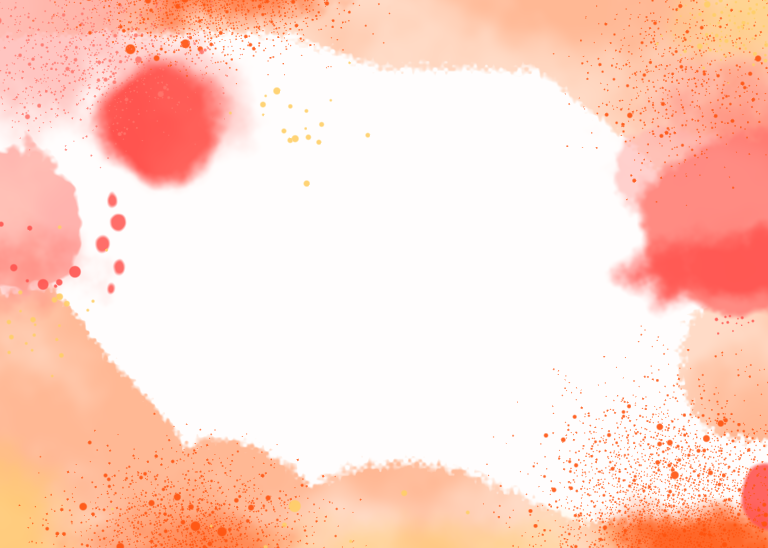
Give the GLSL for this background, as a WebGL 2 fragment shader.

```glsl
#version 300 es
precision highp float;
// Watercolour frame: torn peach and red washes with paint spatter around a white centre.
uniform vec2 u_resolution;
out vec4 fragColor;

const float ASPECT = 1.4;
const vec3 PAPER = vec3(1.0, 0.994, 0.992);
const vec3 PALE = vec3(1.0, 0.86, 0.78);
const vec3 PEACH = vec3(1.0, 0.72, 0.58);
const vec3 PINK = vec3(1.0, 0.7, 0.68);
const vec3 CORAL = vec3(1.0, 0.46, 0.42);
const vec3 RED = vec3(1.0, 0.33, 0.31);
const vec3 ORANGE = vec3(1.0, 0.32, 0.05);
const vec3 YELLOW = vec3(1.0, 0.81, 0.4);
const float GRAIN = 0.02;      // roughness of the peach edges
const float HASH_STEP = 0.01;  // chances below this leave no drops
const int SPRAYS = 11;

// Spray areas: centre and radii, then colour and density, then size layers.
const vec4 AREA[SPRAYS] = vec4[SPRAYS](
  vec4(0.38, 1.02, 0.26, 0.14), vec4(0.16, 0.9, 0.25, 0.16),
  vec4(1.25, 0.87, 0.2, 0.2), vec4(1.34, 0.96, 0.14, 0.12),
  vec4(0.34, 0.02, 0.25, 0.17), vec4(1.23, 0.06, 0.25, 0.25),
  vec4(0.04, 0.53, 0.13, 0.08), vec4(0.06, 0.44, 0.16, 0.15),
  vec4(0.53, 0.79, 0.15, 0.11), vec4(1.34, 0.41, 0.07, 0.02),
  vec4(0.62, 0.06, 0.45, 0.1));
const vec4 TINT[SPRAYS] = vec4[SPRAYS](
  vec4(ORANGE, 0.8), vec4(CORAL, 0.35), vec4(ORANGE, 0.32), vec4(YELLOW, 0.7),
  vec4(ORANGE, 0.6), vec4(ORANGE, 0.75), vec4(RED, 0.8), vec4(YELLOW, 0.9),
  vec4(YELLOW, 0.9), vec4(RED, 0.9), vec4(YELLOW, 0.25));
const int LAYERS[SPRAYS] = int[SPRAYS](4, 4, 4, 3, 4, 4, 2, 2, 2, 3, 2);

float hash(vec2 p) {
  return fract(sin(dot(p, vec2(127.1, 311.7))) * 43758.5453);
}

float noise(vec2 p) {
  vec2 i = floor(p), f = fract(p);
  f = f * f * (3.0 - 2.0 * f);
  return mix(mix(hash(i), hash(i + vec2(1, 0)), f.x),
             mix(hash(i + vec2(0, 1)), hash(i + 1.0), f.x), f.y);
}

float fbm(vec2 p) {
  float sum = 0.0, amp = 0.53;
  for (int i = 0; i < 4; i++) {
    sum += amp * noise(p);
    p = mat2(1.6, 1.2, -1.2, 1.6) * p + 7.3;
    amp *= 0.5;
  }
  return sum;
}

float cover(float d, float soft) {
  return 1.0 - smoothstep(-soft, soft, d);
}

// Elliptical wash with a torn edge.
float blob(vec2 p, vec2 centre, vec2 radius, float tear, float soft) {
  float d = (length((p - centre) / radius) - 1.0) * min(radius.x, radius.y);
  return cover(d + tear * (fbm(p * 15.0 + centre * 9.0) - 0.5), soft);
}

// Round drops on a turned, jittered grid, thinning away from the area's centre.
float drops(vec2 p, float cells, vec4 area, float density, float seed) {
  mat2 turn = mat2(cos(seed), sin(seed), -sin(seed), cos(seed));
  vec2 q = turn * p * cells, id = floor(q), key = id + seed;
  vec2 e = ((id + 0.5) * turn / cells - area.xy) / area.zw;
  float chance = density * exp(-2.0 * dot(e, e));
  float size = mix(0.13, 0.4, pow(hash(key + 3.1), 2.5));
  vec2 jitter = vec2(hash(key + 1.3), hash(key + 7.7)) - 0.5;
  float d = length(fract(q) - 0.5 - jitter * (1.0 - 2.0 * size)) - size;
  return cover(d, cells / u_resolution.y) * step(hash(key + 5.3) + HASH_STEP, chance);
}

float spatter(vec2 p, vec4 area, float density, int layers, float seed) {
  float ink = 0.0, cells = 34.0;
  for (int i = 0; i < layers; i++) {
    ink = max(ink, drops(p, cells, area, density * exp2(float(i) - 3.0), seed));
    cells *= 1.8;
    seed += 1.9;
  }
  return ink;
}

void main() {
  vec2 p = gl_FragCoord.xy / u_resolution * vec2(ASPECT, 1.0);
  float cloud = smoothstep(0.25, 0.75, fbm(p * 5.0 + 3.0));
  float rough = (fbm(p * 11.0) - 0.5) * 0.03 + (noise(p * 150.0) - 0.5) * GRAIN;

  // Peach border: top edge, lower hills and right-hand wash.
  float top = 0.935 - 0.06 * smoothstep(0.5, 0.72, p.x) - 0.85 * max(p.x - 0.98, 0.0);
  float slope = min(0.47, 0.455 - 1.16 * (p.x - 0.11));
  float hills = max(0.2 - 2.25 * pow(p.x - 0.38, 2.0), 0.15 - 1.1 * pow(p.x - 0.74, 2.0));
  float low = max(max(slope, hills), 0.05);
  float upper = cover(top - p.y + rough, 0.009) * smoothstep(0.42, 0.5, p.y);
  float lower = cover(p.y - low + rough, 0.009);
  float right = cover((length((p - vec2(1.385, 0.34)) / vec2(0.15, 0.15)) - 1.0) * 0.15 + rough, 0.007);
  vec3 col = mix(PAPER, mix(PEACH, PALE, cloud), max(max(upper, lower), right));

  // Yellow and orange glows inside the border.
  col = mix(col, YELLOW, 0.65 * blob(p, vec2(0.0, 0.04), vec2(0.11, 0.11), 0.1, 0.08));
  col = mix(col, YELLOW, 0.5 * blob(p, vec2(0.8, 0.0), vec2(0.22, 0.04), 0.06, 0.045));
  col = mix(col, YELLOW, 0.55 * blob(p, vec2(1.38, 0.99), vec2(0.11, 0.09), 0.12, 0.07));
  col = mix(col, ORANGE, 0.7 * blob(p, vec2(0.39, 1.03), vec2(0.15, 0.06), 0.12, 0.05));
  col = mix(col, ORANGE, 0.5 * blob(p, vec2(0.35, -0.02), vec2(0.13, 0.07), 0.12, 0.07));
  col = mix(col, ORANGE, 0.8 * blob(p, vec2(1.26, 0.0), vec2(0.13, 0.06), 0.14, 0.05));

  // Pink and red washes.
  col = mix(col, PINK, 0.75 * blob(p, vec2(0.03, 0.99), vec2(0.25, 0.2), 0.14, 0.08));
  col = mix(col, mix(PINK, PALE, cloud * 0.6), blob(p, vec2(0.02, 0.6), vec2(0.12, 0.135), 0.1, 0.006));
  col = mix(col, CORAL, 0.6 * blob(p, vec2(0.0, 0.51), vec2(0.13, 0.05), 0.09, 0.04));
  col = mix(col, PINK, 0.65 * blob(p, vec2(0.31, 0.805), vec2(0.125, 0.115), 0.07, 0.04));
  col = mix(col, mix(RED, CORAL, cloud * 0.6), blob(p, vec2(0.295, 0.78), vec2(0.108, 0.105), 0.05, 0.022));
  col = mix(col, CORAL, 0.6 * blob(p, vec2(1.38, 0.77), vec2(0.17, 0.08), 0.1, 0.07));
  col = mix(col, PINK, 0.6 * blob(p, vec2(1.25, 0.66), vec2(0.12, 0.11), 0.09, 0.01));
  col = mix(col, mix(CORAL, PINK, cloud * 0.35), blob(p, vec2(1.355, 0.6), vec2(0.195, 0.165), 0.09, 0.016));
  col = mix(col, RED, 0.9 * blob(p, vec2(1.34, 0.51), vec2(0.15, 0.06), 0.09, 0.03));
  col = mix(col, RED, 0.9 * blob(p, vec2(1.4, 0.095), vec2(0.05, 0.062), 0.02, 0.005));

  // Drips below the red wash.
  for (int i = 0; i < 5; i++) {
    float k = float(i), r = hash(vec2(k, 4.0));
    vec2 centre = vec2(0.205 + 0.016 * sin(k * 2.4), 0.635 - 0.041 * k);
    col = mix(col, RED, 0.85 * blob(p, centre, vec2(0.008 + 0.007 * r, 0.012 + 0.006 * r), 0.016, 0.003));
  }

  // Paint spatter.
  for (int i = 0; i < SPRAYS; i++)
    col = mix(col, TINT[i].rgb, 0.9 * spatter(p, AREA[i], TINT[i].a, LAYERS[i], float(i) * 2.3 + 0.4));

  fragColor = vec4(col, 1.0);
}
```
